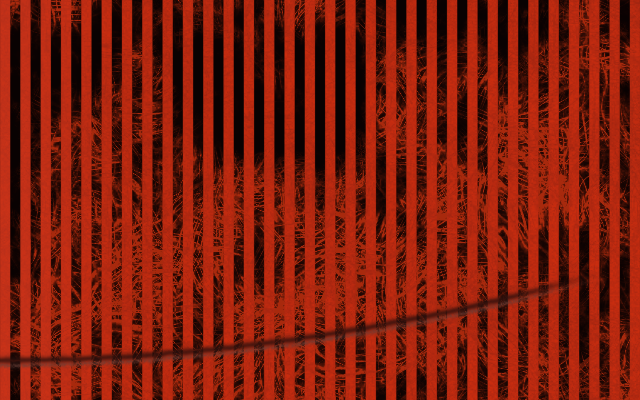
Give the GLSL for this pattern, as a Shadertoy shader.

```glsl
const float STRIPE_PERIODS = 31.5;   // starts and ends on a red stripe
const float RED_SHARE = 0.505;       // red part of one period
const int FIBRE_LAYERS = 6;
const vec2 FIBRE_SCALE = vec2(16.0, 120.0);
const float GRAIN_SCALE = 260.0;
const float WEAR_STRENGTH = 1.55;
const float CREASE_BASE = 0.095;
const float CREASE_BEND = 0.097;
const vec3 BRIGHT_RED = vec3(0.79, 0.175, 0.06);
const vec3 DULL_RED = vec3(0.64, 0.145, 0.065);
const vec3 PALE_RED = vec3(0.80, 0.22, 0.13);
const vec3 BLACK = vec3(0.035, 0.006, 0.006);
const vec3 RUST = vec3(0.66, 0.16, 0.05);
const vec3 CREASE_SHADOW = vec3(0.16, 0.06, 0.05);
const vec3 CREASE_LIGHT = vec3(0.42, 0.25, 0.22);

float hash(vec2 p) {
    return fract(sin(dot(p, vec2(127.1, 311.7))) * 43758.5453);
}

float noise(vec2 p) {
    vec2 cell = floor(p), f = fract(p);
    f = f * f * (3.0 - 2.0 * f);
    float low = mix(hash(cell), hash(cell + vec2(1.0, 0.0)), f.x);
    float high = mix(hash(cell + vec2(0.0, 1.0)), hash(cell + 1.0), f.x);
    return mix(low, high, f.y);
}

float fbm(vec2 p) {
    float sum = 0.0, weight = 0.5;
    for (int i = 0; i < 5; i++) {
        sum += weight * noise(p);
        p = mat2(1.6, 1.2, -1.2, 1.6) * p + 7.3;
        weight *= 0.5;
    }
    return sum;
}

mat2 rotation(float angle) {
    float c = cos(angle), s = sin(angle);
    return mat2(c, s, -s, c);
}

float bell(float x, float width) {
    return exp(-x * x / (width * width));
}

// Fine scratches running in several directions, each in its own patches
float fibres(vec2 p) {
    float result = 0.0;
    p += 0.025 * vec2(noise(p * 14.0), noise(p * 14.0 + 31.0));
    for (int i = 0; i < FIBRE_LAYERS; i++) {
        float layer = float(i);
        vec2 q = rotation(0.45 + layer * 0.53) * p + layer * 3.7;
        float ridge = 1.0 - abs(2.0 * noise(q * FIBRE_SCALE) - 1.0);
        float patches = smoothstep(0.2, 0.85, noise(q * 11.0 + 19.0));
        result = max(result, pow(ridge, 5.0) * patches);
    }
    return result;
}

// Where the dark stripes are rubbed through
float wearDensity(vec2 p) {
    float lower = 0.24 * smoothstep(0.75, 0.05, p.y);
    float right = 0.30 * bell(length((p - vec2(1.36, 0.53)) * vec2(1.0, 1.4)), 0.25);
    float corner = 0.12 * bell(length(p - vec2(0.15, 0.12)), 0.35);
    float cloud = fbm(p * 6.0 + 4.0) + 0.35 * (fbm(p * 22.0) - 0.5);
    return smoothstep(0.33, 0.85, cloud + lower + right + corner - 0.02);
}

vec3 addCrease(vec3 color, vec2 p, float grain) {
    float d = p.y - CREASE_BASE - CREASE_BEND * p.x * p.x;
    d += 0.003 * (noise(p * 45.0) - 0.5);
    float fade = 1.0 - smoothstep(1.25, 1.54, p.x);
    float shadow = bell(d - 0.004, 0.009) * fade;
    float light = bell(d + 0.009, 0.006) * fade;
    color = mix(color, CREASE_SHADOW, 0.75 * shadow);
    return mix(color, CREASE_LIGHT, light * (0.25 + 0.45 * grain));
}

void mainImage(out vec4 fragColor, in vec2 fragCoord) {
    vec2 p = fragCoord / iResolution.y;
    float across = fragCoord.x / iResolution.x;
    float grain = noise(p * GRAIN_SCALE);
    float scratch = fibres(p);

    // Vertical stripes with smooth edges
    float phase = fract(across * STRIPE_PERIODS + 0.5 - 0.5 * RED_SHARE);
    float edge = 0.5 * RED_SHARE - abs(phase - 0.5);
    float blur = 0.75 * STRIPE_PERIODS / iResolution.x;
    float red = smoothstep(-blur, blur, edge);

    // Red paint: fine grain, faint scratches, paler left margin
    float dull = 0.55 * grain + 0.5 * scratch + 0.5 * (fbm(p * 5.0) - 0.5);
    vec3 paint = mix(BRIGHT_RED, DULL_RED, clamp(dull, 0.0, 1.0));
    paint = mix(paint, PALE_RED, 0.5 * smoothstep(0.35, 0.0, p.x));

    // Dark gaps: rust showing through the scratches
    float rub = wearDensity(p) * (0.12 + WEAR_STRENGTH * scratch);
    rub *= 0.6 + 0.8 * grain;
    vec3 gap = mix(BLACK, RUST, clamp(rub, 0.0, 1.0));

    vec3 color = addCrease(mix(gap, paint, red), p, grain);
    fragColor = vec4(color, 1.0);
}
```
